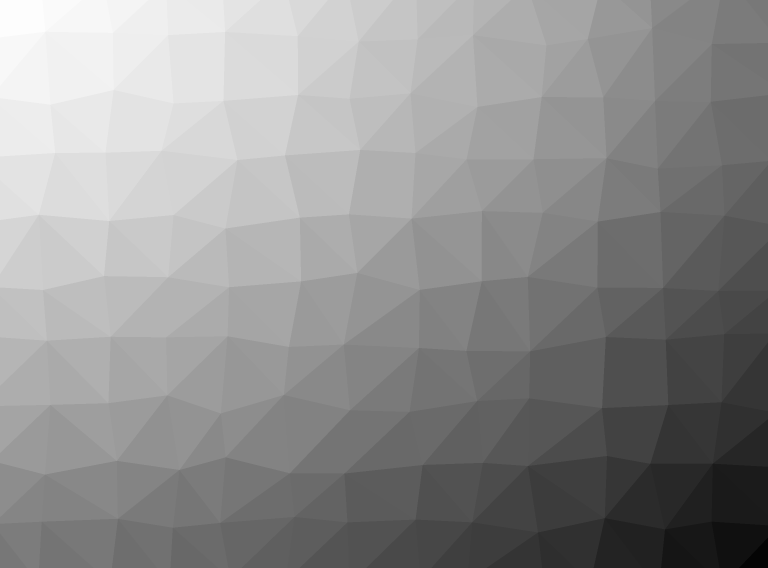
Write a Shadertoy shader that draws this background.

```glsl
#define CELL 0.1077
#define GRID_ORIGIN vec2(0.0827, 0.0651)
#define JITTER vec2(0.17, 0.155)
#define SEED 3.7
#define SAMPLES 3

// Lightness (0 to 100) along the light to dark ramp
const float RAMP[9] = float[9](100.0, 94.8, 86.8, 76.5, 62.2, 48.4, 34.9, 14.7, 0.0);

vec2 hash2(vec2 p) {
    vec3 q = fract(vec3(p.xyx + SEED) * vec3(0.1031, 0.1030, 0.0973));
    q += dot(q, q.yzx + 33.33);
    return fract((q.xx + q.yz) * q.zy);
}

float cross2(vec2 a, vec2 b) {
    return a.x * b.y - a.y * b.x;
}

// Jittered grid vertex
vec2 node(vec2 id) {
    return id + JITTER * (2.0 * hash2(id) - 1.0);
}

// Cotangent of the angle at b
float cotangent(vec2 a, vec2 b, vec2 c) {
    return dot(a - b, c - b) / abs(cross2(a - b, c - b));
}

bool inside(vec2 p, vec2 a, vec2 b, vec2 c) {
    return cross2(b - a, p - a) >= 0.0
        && cross2(c - b, p - b) >= 0.0
        && cross2(a - c, p - c) >= 0.0;
}

// Centre of the triangle that holds p
vec2 facetCentre(vec2 p) {
    vec2 base = floor(p);
    for (int j = -1; j <= 1; j++) {
        for (int i = -1; i <= 1; i++) {
            vec2 id = base + vec2(i, j);
            vec2 a = node(id);
            vec2 b = node(id + vec2(1, 0));
            vec2 c = node(id + vec2(1, 1));
            vec2 d = node(id + vec2(0, 1));

            // Turn the quad so that a-c is its Delaunay diagonal
            if (cotangent(a, b, c) + cotangent(c, d, a) < 0.0) {
                vec2 first = a;
                a = b;
                b = c;
                c = d;
                d = first;
            }
            if (inside(p, a, b, c)) return (a + b + c) / 3.0;
            if (inside(p, a, c, d)) return (a + c + d) / 3.0;
        }
    }
    return p;
}

float rampLightness(float t) {
    float s = clamp(t, 0.0, 1.0) * 8.0;
    int k = min(int(s), 7);
    return mix(RAMP[k], RAMP[k + 1], s - float(k));
}

// Perceptual lightness to display grey
float lightnessToGrey(float l) {
    float y = l > 8.0 ? pow((l + 16.0) / 116.0, 3.0) : l / 903.3;
    return y > 0.0031308 ? 1.055 * pow(y, 1.0 / 2.4) - 0.055 : 12.92 * y;
}

// Flat grey of one facet: horizontal and vertical ramps averaged
float facetGrey(vec2 p, float aspect) {
    vec2 centre = facetCentre((p - GRID_ORIGIN) / CELL) * CELL + GRID_ORIGIN;
    float l = 0.5 * (rampLightness(centre.x / aspect) + rampLightness(centre.y));
    return lightnessToGrey(l);
}

void mainImage(out vec4 fragColor, in vec2 fragCoord) {
    float aspect = iResolution.x / iResolution.y;
    float grey = 0.0;

    // Average subpixel samples to smooth the facet edges
    for (int j = 0; j < SAMPLES; j++) {
        for (int i = 0; i < SAMPLES; i++) {
            vec2 offset = (vec2(i, j) + 0.5) / float(SAMPLES) - 0.5;
            vec2 p = (fragCoord + offset) / iResolution.y;
            grey += facetGrey(vec2(p.x, 1.0 - p.y), aspect);
        }
    }
    fragColor = vec4(vec3(grey / float(SAMPLES * SAMPLES)), 1.0);
}
```
